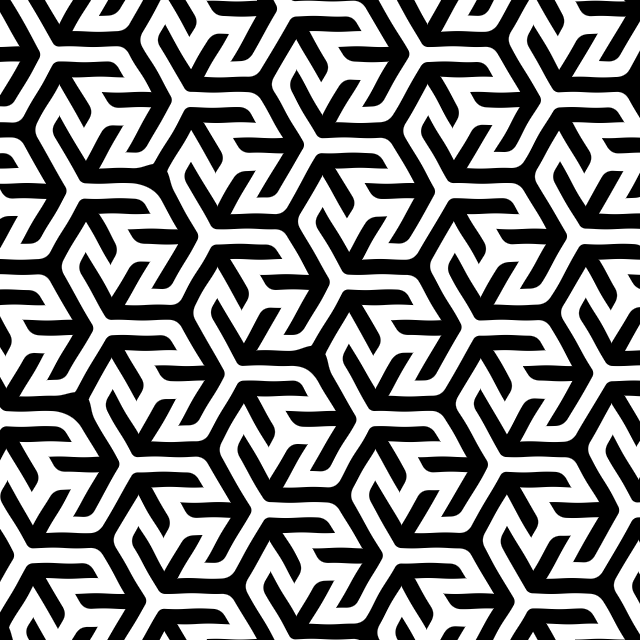
Give the GLSL for this pattern, as a three.js fragment shader.

```glsl
// Black three-armed branching strokes interlocking on a tilted hexagonal lattice over white.
varying vec2 vUv;

const float HALF_WIDTH = 0.433;

float smoothMin(float a, float b, float k) {
  float h = max(k - abs(a - b), 0.0) / k;
  return min(a, b) - 0.25 * k * h * h;
}

// Stroke from the origin along dir, cut on a slant with its blunt corner rounded
float slantedStroke(vec2 p, vec2 dir, float len) {
  float along = dot(p, dir);
  float across = dot(p, vec2(dir.y, -dir.x));
  float body = length(vec2(min(along, 0.0), across)) - HALF_WIDTH;
  float cut = 0.866 * (along - len) + 0.5 * across;
  return max(body, -smoothMin(HALF_WIDTH - across, -cut, 0.4));
}

// Straight arm from the hub at the origin to the fork on its left
float hubArm(vec2 p) {
  return length(vec2(p.x - clamp(p.x, -4.0, 0.0), p.y)) - HALF_WIDTH;
}

// Two free branches at the end of an arm
float fork(vec2 p) {
  p.x += 4.0;
  return min(slantedStroke(p, vec2(-0.5, -0.866), 3.45),
             slantedStroke(p, vec2(0.5, -0.866), 3.33));
}

// Whole motif: three arms with filleted hub corners, each arm forked
float motif(vec2 p, float fillet) {
  mat2 turn = mat2(-0.5, 0.866, -0.866, -0.5);
  vec2 q = turn * p;
  vec2 r = turn * q;
  float a = hubArm(p), b = hubArm(q), c = hubArm(r);
  float hub = min(smoothMin(a, b, fillet), min(smoothMin(b, c, 0.43), smoothMin(c, a, 0.43)));
  return min(hub, min(fork(p), min(fork(q), fork(r))));
}

void main() {
  // One unit is a third of the triangular grid step; y runs downward
  vec2 p = vec2(vUv.x, 1.0 - vUv.y) * 36.48;
  float pixel = fwidth(p.x);
  p -= vec2(16.38, 12.618);

  // Slight unevenness of the edges
  p += 0.022 * sin(p.yx * vec2(1.9, 2.3) + 2.0 * sin(p * 0.7));

  mat2 lattice = mat2(7.5, 2.598, 1.5, 7.794);
  mat2 toLattice = mat2(7.794, -2.598, -1.5, 7.5) / 54.56;
  vec2 nearest = floor(toLattice * p + 0.5);

  float d = 1e3;
  for (int j = -1; j <= 1; j++) {
    for (int i = -1; i <= 1; i++) {
      vec2 cell = nearest + vec2(float(i), float(j));
      // A few hubs have one much softer corner
      bool soft = abs(mod(cell.x - cell.y, 3.0) - 2.0) < 0.5
        && abs(cell.x + cell.y) < 1.5 && cell.x < 0.5;
      d = min(d, motif(p - lattice * cell, soft ? 1.0 : 0.43));
    }
  }

  gl_FragColor = vec4(vec3(clamp(0.5 + d / pixel, 0.0, 1.0)), 1.0);
}
```
